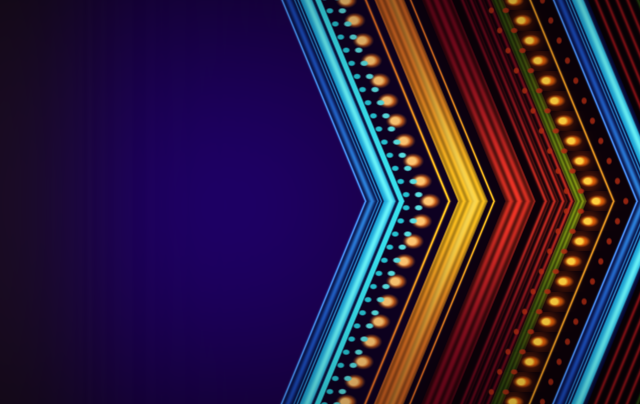
Reproduce this background procedurally as a WebGL 1 fragment shader.

```glsl
precision highp float;
// Nested neon chevrons pointing right over a dark violet backdrop.
// Every stripe is a band of one folded coordinate u (x at the apex), and the
// beads repeat along the same fold. Lengths are in canvas heights.
uniform vec2 u_resolution;

const float SLOPE = 0.415;

float hash(float n) {
  return fract(sin(n * 127.1) * 43758.5453);
}

float noise(float x) {
  float i = floor(x), f = fract(x);
  return mix(hash(i), hash(i + 1.0), f * f * (3.0 - 2.0 * f));
}

// Soft stripe between a and b
float band(float u, float a, float b) {
  float s = 0.002 + 0.5 / u_resolution.y;
  return smoothstep(a - s, a + s, u) * (1.0 - smoothstep(b - s, b + s, u));
}

// Thin glowing line at c
float line(float u, float c, float w) {
  float d = (u - c) / w;
  return exp(-d * d);
}

// Offset from the nearest bead on the chevron whose apex is at c
vec2 beadOffset(vec2 p, float c, float spacing, float phase) {
  float y = (floor(p.y / spacing - phase + 0.5) + phase) * spacing;
  return p - vec2(c - SLOPE * abs(y), y);
}

float bead(vec2 d, vec2 radii) {
  return 1.0 - smoothstep(0.45, 1.1, length(d / radii));
}

vec3 backdrop(vec2 p) {
  vec2 g = (p - vec2(0.57, -0.02)) / vec2(0.46, 0.62);
  vec3 col = mix(vec3(0.095, 0.045, 0.10), vec3(0.09, 0.005, 0.20), smoothstep(0.0, 0.4, p.x));
  col += vec3(0.025, -0.005, 0.19) * exp(-dot(g, g));
  float streak = noise(p.x * 90.0) - 0.5;
  return col + 0.012 * streak * exp(-pow((p.x - 0.3) / 0.2, 2.0));
}

// Blue to cyan ribbon starting at a
vec3 blueRibbon(vec3 col, float u, float a, float apex) {
  float x = u - a;
  col = mix(col, vec3(0.02, 0.03, 0.22), band(x, 0.0, 0.094));
  col = mix(col, vec3(0.28, 0.55, 0.95), line(x, 0.001, 0.003));
  col = mix(col, mix(vec3(0.10, 0.28, 0.72), vec3(0.17, 0.50, 0.85), apex), line(x, 0.017, 0.008));
  col = mix(col, vec3(0.16, 0.48, 0.78), 0.8 * line(x, 0.032, 0.0026));
  col = mix(col, vec3(0.18, 0.58, 0.85), 0.8 * line(x, 0.040, 0.0026));
  col = mix(col, vec3(0.10, 0.64, 0.85), band(x, 0.046, 0.075));
  return mix(col, vec3(0.40, 0.95, 0.98), line(x, 0.064, 0.009));
}

void main() {
  vec2 p = gl_FragCoord.xy / u_resolution.y;
  p.y -= 0.502 * 1.0;
  float u = p.x + SLOPE * abs(p.y);
  float apex = exp(-pow(p.y / 0.25, 2.0));
  vec3 col = backdrop(p);

  // Darkness behind the stripes
  col = mix(col, vec3(0.055, 0.005, 0.13), smoothstep(0.90, 1.0, u));
  col = mix(col, vec3(0.045, 0.004, 0.03), smoothstep(1.10, 1.32, u));

  // Cyan ribbon with its bright rim
  col = blueRibbon(col, u, 0.904, apex);
  col = mix(col, vec3(0.22, 0.88, 0.93), band(u, 0.987, 1.001));

  // Amber beads and small cyan beads
  vec2 d = beadOffset(p, 1.064, 0.0497, 0.0);
  vec3 amber = mix(vec3(0.78, 0.36, 0.10), vec3(1.0, 0.78, 0.45), bead(d + vec2(0.004, 0.0), vec2(0.019, 0.014)));
  col = mix(col, amber, bead(d, vec2(0.026, 0.019)));
  col = mix(col, vec3(0.15, 0.76, 0.82), bead(beadOffset(p, 1.012, 0.0325, 0.5), vec2(0.0105, 0.008)));
  col = mix(col, vec3(0.35, 0.87, 0.88), bead(beadOffset(p, 1.043, 0.0325, 0.5), vec2(0.0115, 0.008)));

  // Gold ribbon, hotter at the apex
  vec3 gold = mix(vec3(0.80, 0.37, 0.13), vec3(0.98, 0.75, 0.12), apex);
  col = mix(col, gold * 1.08, line(u, 1.112, 0.0035));
  col = mix(col, gold * (0.86 + 0.14 * cos((u - 1.149) * 390.0)), band(u, 1.134, 1.207));
  col = mix(col, vec3(1.0, 0.87, 0.34), (0.25 + 0.6 * apex) * line(u, 1.176, 0.009));
  col = mix(col, gold, line(u, 1.223, 0.003));

  // Crimson ribbon and its thin followers
  vec3 red = mix(vec3(0.40, 0.02, 0.10), vec3(0.82, 0.18, 0.13), apex);
  col = mix(col, red * (0.72 + 0.28 * cos((u - 1.286) * 300.0)), band(u, 1.252, 1.325));
  col = mix(col, red * 1.2, 0.7 * line(u, 1.286, 0.006));
  for (int i = 0; i < 4; i++) {
    float c = 1.351 + 0.0215 * float(i);
    col = mix(col, red, 0.9 * line(u, c, 0.0045));
    col = mix(col, red * 0.55, 0.6 * line(u, c + 0.009, 0.003));
  }

  // Green ribbon with glowing beads
  vec3 green = mix(vec3(0.16, 0.25, 0.05), vec3(0.46, 0.56, 0.07), apex);
  col = mix(col, green * (0.8 + 0.2 * cos((u - 1.443) * 600.0)), band(u, 1.424, 1.451));
  d = beadOffset(p, 1.479, 0.0497, 0.0);
  col += vec3(0.30, 0.10, 0.0) * exp(-dot(d, d) / 0.0007);
  vec3 fire = mix(vec3(0.85, 0.36, 0.04), vec3(1.0, 0.82, 0.25), bead(d + vec2(0.004, 0.0), vec2(0.015, 0.012)));
  col = mix(col, fire, bead(d, vec2(0.024, 0.015)));
  vec3 ember = vec3(0.70, 0.17, 0.07);
  col = mix(col, ember, 0.85 * bead(beadOffset(p, 1.412, 0.0497, 0.5), vec2(0.008, 0.009)));
  col = mix(col, ember, 0.85 * bead(beadOffset(p, 1.448, 0.0497, 0.5), vec2(0.010, 0.008)));
  col = mix(col, vec3(0.88, 0.57, 0.13), line(u, 1.519, 0.0032));
  col = mix(col, ember, 0.8 * bead(beadOffset(p, 1.549, 0.0497, 0.0), vec2(0.008, 0.010)));

  // Second blue ribbon, then dim red and green lines in the corners
  col = blueRibbon(col, u, 1.576, apex);
  col = mix(col, vec3(0.03, 0.005, 0.02), band(u, 1.662, 2.2));
  for (int i = 0; i < 5; i++) {
    float k = float(i);
    vec3 tint = mix(vec3(0.50, 0.06, 0.08), vec3(0.15, 0.25, 0.06), step(3.5, k));
    col = mix(col, tint, line(u, 1.682 + 0.026 * k, 0.0045));
  }

  // Falloff toward the top and bottom edges
  col *= 1.0 - 0.9 * p.y * p.y;
  gl_FragColor = vec4(clamp(col, 0.0, 1.0), 1.0);
}
```
